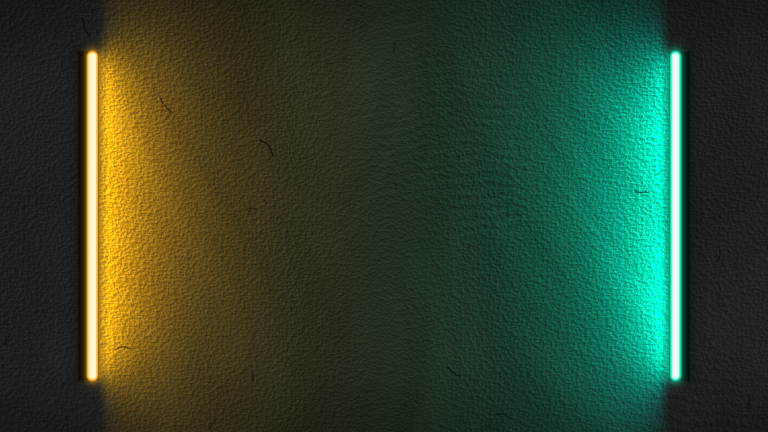
Reproduce this background procedurally as a WebGL 2 fragment shader.

```glsl
#version 300 es
precision highp float;
// Two upright light tubes, amber and green, washing a dark plaster wall between them.
// Each wash is the angle its tube spans as seen from the wall, times a falloff;
// the plaster is cellular relief, layered-sine stains and scattered scratches.
uniform vec2 u_resolution;
out vec4 fragColor;

vec2 hash2(vec2 p) {
  return fract(sin(vec2(dot(p, vec2(127.1, 311.7)), dot(p, vec2(269.5, 183.3)))) * 43758.5);
}

// Distance to the nearest scattered cell centre
float cellular(vec2 p) {
  vec2 cell = floor(p), f = p - cell;
  float nearest = 2.0;
  for (int y = -1; y <= 1; y++)
    for (int x = -1; x <= 1; x++) {
      vec2 o = vec2(x, y);
      vec2 r = o + hash2(cell + o) - f;
      nearest = min(nearest, dot(r, r));
    }
  return sqrt(nearest);
}

// Warped sine octaves, roughly -1 to 1
float stains(vec2 p) {
  float sum = 0.0, amp = 0.5;
  for (int i = 0; i < 6; i++) {
    p += 0.6 * sin(p.yx * 1.3 + float(i) * 2.1);
    sum += amp * sin(p.x) * sin(p.y + 1.0);
    p = mat2(1.5, 1.1, -1.1, 1.5) * p;
    amp *= 0.65;
  }
  return sum;
}

float plasterHeight(vec2 p) {
  return 0.6 * cellular(p * vec2(100.0, 120.0)) + 0.4 * cellular(p * 210.0 + 7.0);
}

float segmentDistance(vec2 p, vec2 a, vec2 b) {
  vec2 d = b - a;
  return length(p - a - d * clamp(dot(p - a, d) / dot(d, d), 0.0, 1.0));
}

float boxDistance(vec2 p, vec2 halfSize) {
  vec2 q = abs(p) - halfSize;
  return length(max(q, 0.0)) + min(max(q.x, q.y), 0.0);
}

// Share of the half circle that the tube fills, at distance d and height y
float tubeSpan(float d, float y) {
  return (atan((0.87 - y) / d) + atan((y - 0.13) / d)) / 3.1416;
}

// Wash of one tube: a bright near part and a wide far part, on its inner side only
vec3 wash(float x, float y, vec3 near, vec3 far) {
  float d = max(x - 0.214, 0.01);
  float inner = smoothstep(0.218, 0.255, x);
  return inner * tubeSpan(d, y) * (near * exp(-9.0 * d) + far * exp(-2.3 * d));
}

// Dark short strokes scattered over the wall
float scratches(vec2 p, float width) {
  float mark = 0.0;
  for (int i = 0; i < 18; i++) {
    vec2 r = hash2(vec2(i, 4.0)), s = hash2(vec2(i, 9.0));
    vec2 a = r * vec2(width, 1.0);
    vec2 b = a + (0.01 + 0.04 * s.x) * vec2(cos(s.y * 6.3), sin(s.y * 6.3));
    float d = segmentDistance(p + 0.003 * sin(p.yx * 150.0), a, b);
    mark = max(mark, (0.25 + 0.35 * s.x) * (1.0 - smoothstep(0.0005, 0.003, d)));
  }
  return mark;
}

void main() {
  vec2 p = gl_FragCoord.xy / u_resolution.y;
  float width = u_resolution.x / u_resolution.y;
  float px = 1.0 / u_resolution.y;
  bool onLeft = p.x < 0.5 * width;
  vec2 m = vec2(min(p.x, width - p.x), p.y);

  // Unlit wall, dimmer towards the rim
  float stain = stains(p * vec2(5.0, 3.2) + 3.0);
  vec3 wall = mix(vec3(0.122, 0.122, 0.130), vec3(0.118, 0.122, 0.095),
                  smoothstep(0.22, 0.6, m.x));
  wall *= 1.0 - 0.25 * smoothstep(0.3, 0.55, abs(p.y - 0.5));

  // Coloured light; negative parts absorb the wall's opposite tint
  vec3 amber = wash(p.x, p.y, vec3(0.66, 0.54, -0.05), vec3(0.52, 0.28, -0.04));
  vec3 green = wash(width - p.x, p.y, vec3(-0.05, 0.52, 0.42), vec3(-0.16, 0.70, 0.53));
  vec3 color = max(wall + amber + green, 0.02);

  // Relief shaded from the nearer tube, then stains and trowel lines
  float toLight = clamp((p.x / width - 0.5) * 8.0, -1.0, 1.0);
  vec2 stepToLight = vec2(0.0035 * toLight, 0.0025);
  float relief = plasterHeight(p) - plasterHeight(p + stepToLight);
  float trowel = sin(p.y * 260.0 + 9.0 * sin(p.x * 4.0) + 7.0 * stain)
               * smoothstep(0.1, 0.6, stains(p * 4.0 + 20.0));
  color *= 1.0 + 0.65 * relief + 0.16 * stain + 0.06 * trowel;
  color *= 1.0 - scratches(p, width);

  // Black housing with a soft contact shadow
  float housing = boxDistance(m - vec2(0.205, 0.5), vec2(0.024, 0.38));
  color *= 1.0 - 0.45 * exp(-90.0 * max(housing, 0.0)) * (1.0 - smoothstep(0.2, 0.24, m.x));
  color = mix(color, vec3(0.015), 1.0 - smoothstep(-px, px, housing));

  // Glowing tube: halo, saturated rim, pale core
  float tube = segmentDistance(m, vec2(0.214, 0.131), vec2(0.214, 0.869));
  vec3 rim = onLeft ? vec3(1.0, 0.68, 0.08) : vec3(0.02, 0.90, 0.68);
  vec3 core = onLeft ? vec3(1.0, 0.97, 0.84) : vec3(0.91, 0.99, 0.95);
  color += rim * 0.6 * exp(-130.0 * max(tube - 0.012, 0.0));
  color = mix(color, rim, 1.0 - smoothstep(0.011, 0.015, tube));
  color = mix(color, core, 1.0 - smoothstep(0.006, 0.012, tube));
  fragColor = vec4(clamp(color, 0.0, 1.0), 1.0);
}
```
